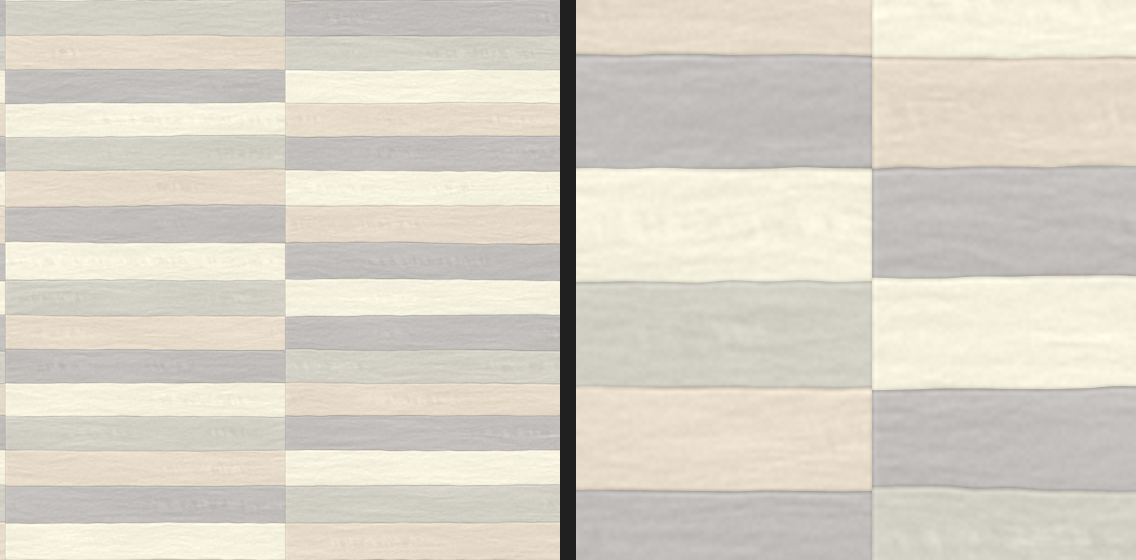
Left: the whole. Right: its middle third, enlarged.
A WebGL 2 fragment shader for this pattern:

```glsl
#version 300 es
precision highp float;
// Two columns of pale, wrinkled horizontal planks with uneven embossed seams.
uniform vec2 u_resolution;
out vec4 outColor;

const float ROWS = 16.0;
const float COLUMNS = 2.0;
const float COLUMN_SHIFT = 0.0095;
const float TAU = 6.2831853;

const vec3 SAGE = vec3(0.825, 0.815, 0.775);
const vec3 SAND = vec3(0.902, 0.858, 0.790);
const vec3 GREY = vec3(0.758, 0.747, 0.737);
const vec3 CREAM = vec3(0.962, 0.945, 0.875);

// Tone order of the irregular column, from the top down
const int MIXED_ORDER[16] = int[16](2, 0, 3, 1, 2, 3, 1, 2, 3, 2, 0, 1, 2, 3, 0, 1);

float hash(vec2 p) {
  vec3 q = fract(p.xyx * vec3(0.1031, 0.1030, 0.0973));
  q += dot(q, q.yzx + 33.33);
  return fract((q.x + q.y) * q.z);
}

float noise(vec2 p) {
  vec2 cell = floor(p);
  vec2 f = fract(p);
  f = f * f * (3.0 - 2.0 * f);
  float low = mix(hash(cell), hash(cell + vec2(1, 0)), f.x);
  float high = mix(hash(cell + vec2(0, 1)), hash(cell + vec2(1, 1)), f.x);
  return mix(low, high, f.y);
}

// Creases running along the grain, bent by a slower noise
float wrinkleHeight(vec2 p) {
  p.y += 0.014 * noise(p * vec2(13.0, 34.0));
  float height = 0.5 * noise(p * vec2(18.0, 105.0));
  height += 0.32 * noise(p * vec2(42.0, 190.0) + 17.0);
  return height + 0.22 * noise(p * vec2(130.0, 260.0) + 41.0);
}

vec3 plankTone(float column, float row) {
  int index = int(mod(row, ROWS));
  int tone = column < 0.5 ? index % 4 : MIXED_ORDER[index];
  return tone == 0 ? SAGE : tone == 1 ? SAND : tone == 2 ? GREY : CREAM;
}

// Dark groove with a lit lip on its positive side
float grooveShade(float d, float width, float depth) {
  float dark = exp(-pow(d / width, 2.0));
  float lit = exp(-pow((d - 2.2 * width) / width, 2.0));
  return depth * (0.35 * lit - dark);
}

// One column of planks; t counts rows downward, u runs across the column
vec3 plankColumn(float column, float u, float t, vec2 p, float pixel) {
  float id = mod(column, COLUMNS);
  float level = t + 0.058 - 0.077 * cos(TAU * (t - 1.0) / 8.0);
  float seam = floor(level + 0.5);
  vec2 key = vec2(seam + 3.0, id * 7.0 + 5.0);

  // Every seam tilts and wavers differently
  float tilt = 0.10 * (hash(key) - 0.5) * (u - 0.5);
  float waver = 0.05 * (noise(vec2(u * 3.0 + 20.0 * id, seam * 5.0 + 9.0)) - 0.5);
  float ripple = 0.022 * (noise(vec2(u * 24.0, seam * 3.0 + 50.0 * id)) - 0.5);
  float d = (level - seam - tilt - waver - ripple) / ROWS;

  float below = smoothstep(-0.6 * pixel, 0.6 * pixel, d);
  vec3 color = mix(plankTone(id, seam - 1.0), plankTone(id, seam), below);
  float strength = 0.6 + 0.6 * noise(vec2(u * 9.0, seam * 4.0 + id));
  color += grooveShade(d, 0.0013, 0.095 * strength);

  // Patches of short upright puckers along the plank middle
  float center = abs(fract(level) - 0.5);
  float patches = smoothstep(0.48, 0.8, noise(vec2(u * 5.0, floor(level) * 6.0 + 31.0 * id)));
  float pucker = noise(vec2(p.x * 210.0 + p.y * 70.0, p.y * 75.0)) - 0.5;
  return color + 0.055 * pucker * patches * smoothstep(0.24, 0.04, center);
}

void main() {
  vec2 p = gl_FragCoord.xy / u_resolution;
  float pixel = 1.0 / min(u_resolution.x, u_resolution.y);
  float across = (p.x - COLUMN_SHIFT) * COLUMNS;
  float t = (1.0 - p.y) * ROWS;

  // Blend the columns on either side of the nearest upright seam
  float seam = floor(across + 0.5);
  float d = (across - seam) / COLUMNS;
  vec3 left = plankColumn(seam - 1.0, across - seam + 1.0, t, p, pixel);
  vec3 right = plankColumn(seam, across - seam, t, p, pixel);
  vec3 color = mix(left, right, smoothstep(-0.6 * pixel, 0.6 * pixel, d));
  color += grooveShade(d, 0.0011, 0.055);

  // Side-lit creases, separate for each column
  vec2 grain = p + vec2(0.0, 3.7 * mod(floor(across), COLUMNS));
  float relief = wrinkleHeight(grain) - wrinkleHeight(grain + vec2(-0.0008, 0.0024));
  color += 0.11 * clamp(relief, -0.4, 0.4);

  // Faint streaks, cloudy wear and fine tooth
  color += 0.022 * (noise(grain * vec2(7.0, 150.0)) - 0.5);
  color += 0.020 * (noise(grain * vec2(9.0, 24.0) + 60.0) - 0.5);
  color += 0.020 * (noise(p * 380.0) - 0.5);
  outColor = vec4(clamp(color, 0.0, 1.0), 1.0);
}
```
